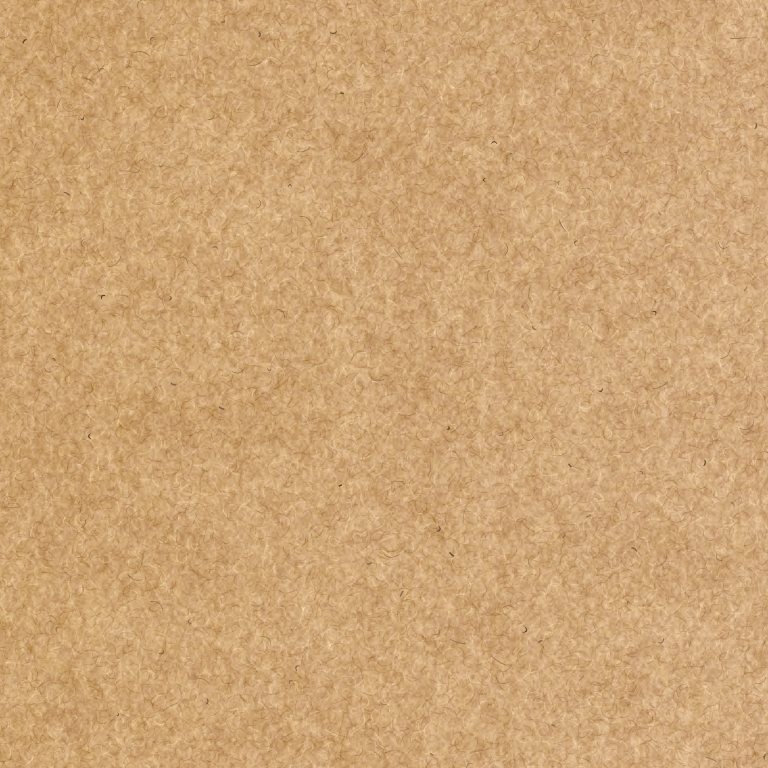
Reproduce this texture procedurally as a WebGL 1 fragment shader.

```glsl
precision highp float;
// Brown kraft cardboard: fine mottled pulp with short curved fibres and dark specks.
uniform vec2 u_resolution;

float hash(vec2 p) {
  vec3 q = fract(p.xyx * 0.1031);
  q += dot(q, q.yzx + 33.33);
  return fract((q.x + q.y) * q.z);
}

float valueNoise(vec2 p) {
  vec2 cell = floor(p);
  vec2 f = fract(p);
  f = f * f * (3.0 - 2.0 * f);
  float low = mix(hash(cell), hash(cell + vec2(1.0, 0.0)), f.x);
  float high = mix(hash(cell + vec2(0.0, 1.0)), hash(cell + vec2(1.0)), f.x);
  return mix(low, high, f.y);
}

// Coverage of bent strokes, one per grid cell; halfSize is in canvas units.
float fibres(vec2 uv, float cells, vec2 halfSize, float presence, float lean, float seed) {
  float soft = max(0.0008, 0.7 / u_resolution.y);
  vec2 home = floor(uv * cells);
  float cover = 0.0;
  for (int j = -1; j <= 1; j++) {
    for (int i = -1; i <= 1; i++) {
      vec2 cell = home + vec2(float(i), float(j));
      vec2 key = cell + seed * 17.0 + 100.0;
      vec2 center = (cell + vec2(hash(key), hash(key + 41.3))) / cells;
      float angle = lean + (hash(key + 73.7) - 0.5) * 2.7;
      float c = cos(angle);
      float s = sin(angle);
      vec2 d = uv - center;
      d = vec2(c * d.x + s * d.y, c * d.y - s * d.x);

      float reach = halfSize.x * mix(0.4, 1.0, hash(key + 19.1));
      float bend = (hash(key + 57.9) - 0.5) * 1.5;
      d.y -= bend * (d.x * d.x / reach - 0.3 * reach);
      float dist = length(vec2(max(abs(d.x) - reach, 0.0), d.y));
      float ink = 1.0 - smoothstep(halfSize.y - soft, halfSize.y + soft, dist);
      float strength = mix(0.35, 1.0, hash(key + 88.2));
      cover = max(cover, ink * strength * step(hash(key + 29.6), presence));
    }
  }
  return cover;
}

void main() {
  vec2 uv = gl_FragCoord.xy / u_resolution.y;

  // Pulp mottling from broad clouds down to fine grain
  float tone = 0.25 * (valueNoise(uv * 11.0) - 0.5);
  tone += 0.45 * (valueNoise(uv * vec2(75.0, 60.0) + 31.0) - 0.5);
  tone += 0.75 * (valueNoise(uv * vec2(210.0, 160.0) + 67.0) - 0.5);
  tone += 0.65 * (valueNoise(uv * vec2(400.0, 350.0) + 13.0) - 0.5);

  // Layers of darker and paler fibres
  for (int k = 0; k < 4; k++) {
    float layer = float(k);
    float cells = 46.0 + 9.0 * layer;
    tone -= 0.65 * fibres(uv, cells, vec2(0.012 - 0.0015 * layer, 0.0007), 0.75, 0.2, layer);
  }
  for (int k = 0; k < 2; k++) {
    float layer = float(k);
    tone += 0.6 * fibres(uv, 52.0 + 14.0 * layer, vec2(0.010, 0.0008), 0.7, 1.4, 7.0 + layer);
  }

  // Paler toward the right, warmer toward the left
  float side = uv.x - 0.5 * u_resolution.x / u_resolution.y;
  tone += 0.18 * side + 0.06;
  vec3 color = vec3(0.805, 0.645, 0.458) + vec3(0.11, 0.135, 0.15) * tone;
  color.b += 0.025 * side + 0.03 * (valueNoise(uv * 90.0 + 151.0) - 0.5);

  // Sparse pale flecks, dark hairs and bark specks
  float fleck = fibres(uv, 16.0, vec2(0.005, 0.0008), 0.25, 1.4, 11.0);
  float hair = fibres(uv, 17.0, vec2(0.011, 0.0006), 0.35, 0.3, 13.0);
  float speck = fibres(uv, 13.0, vec2(0.0035, 0.0009), 0.4, 0.4, 15.0);
  color = mix(color, vec3(0.93, 0.83, 0.70), 0.7 * fleck);
  color = mix(color, vec3(0.45, 0.31, 0.17), 0.6 * hair);
  color = mix(color, vec3(0.25, 0.17, 0.10), 0.85 * speck);

  gl_FragColor = vec4(color, 1.0);
}
```
